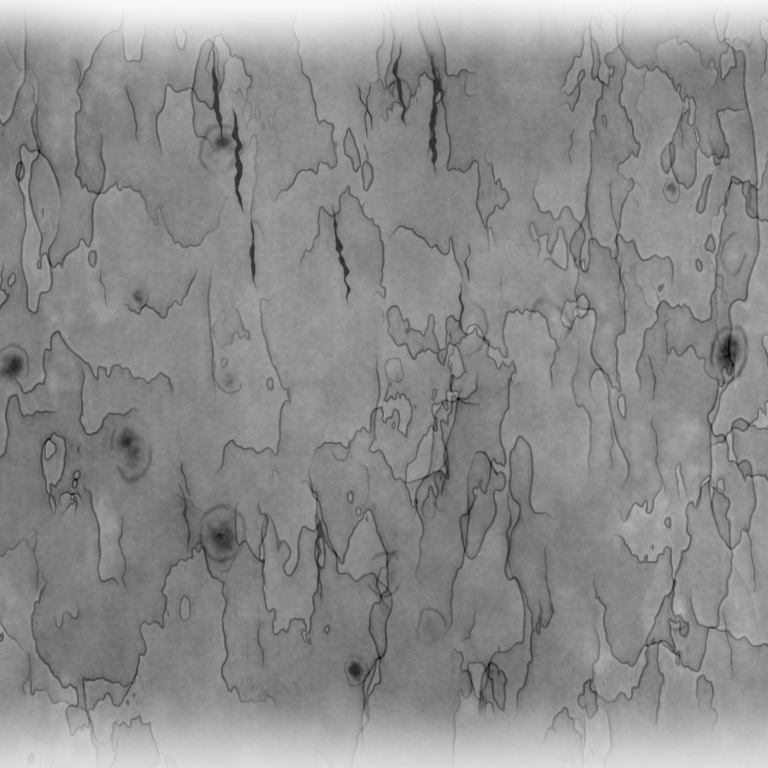
Write a WebGL 2 fragment shader that draws this texture.

```glsl
#version 300 es
precision highp float;

uniform vec2 u_resolution;
out vec4 fragColor;

float hash(vec2 p) {
    return fract(sin(dot(p, vec2(127.1, 311.7))) * 43758.5453);
}

float noise(vec2 p) {
    vec2 cell = floor(p), f = fract(p);
    f = f * f * (3.0 - 2.0 * f);
    return mix(mix(hash(cell), hash(cell + vec2(1, 0)), f.x),
               mix(hash(cell + vec2(0, 1)), hash(cell + vec2(1, 1)), f.x), f.y);
}

float fbm(vec2 p) {
    float sum = 0.0, amp = 0.5;
    for (int i = 0; i < 5; i++) {
        sum += amp * noise(p);
        p = mat2(1.9, 0.5, -0.5, 1.9) * p + 17.3;
        amp *= 0.5;
    }
    return sum / 0.97;
}

// Approximate signed distance to the outline of a bark flake
float flakeDistance(vec2 p, vec2 scale, float seed) {
    const float e = 0.0012;
    vec2 shift = vec2(seed * 13.7, seed * 5.9);
    float h = fbm(p * scale + shift);
    vec2 slope = vec2(fbm((p + vec2(e, 0)) * scale + shift) - h,
                      fbm((p + vec2(0, e)) * scale + shift) - h) / e;
    return (h - 0.5) / max(length(slope), 0.6);
}

// Jagged upright split: x is the opening, y the shaded rim
vec2 deepCrack(vec2 p, float seed, float soft) {
    vec2 center = vec2(fract(seed * 0.618 + 0.07 * hash(vec2(seed, 1.0))),
                       mix(0.1, 0.93, hash(vec2(seed, 2.0))));
    float central = 1.0 - smoothstep(0.12, 0.3, abs(center.x - 0.43));
    central *= smoothstep(0.2, 0.4, center.y);
    float size = hash(vec2(seed, 3.0));
    float halfLength = mix(0.025, 0.085, size) * mix(0.75, 1.15, central);
    float along = (p.y - center.y) / halfLength;
    float bend = (noise(vec2(p.y * 20.0, seed * 7.0)) - 0.5) * 0.017
               + (noise(vec2(p.y * 85.0, seed * 9.0)) - 0.5) * 0.006
               - (p.y - center.y) * 0.08;
    float across = abs(p.x - center.x - bend);
    float taper = 1.0 - smoothstep(0.7, 1.0, abs(along));
    float width = mix(0.0008, 0.0046, size * central) * (1.0 - along * along)
                * (0.35 + 1.2 * noise(vec2(p.y * 130.0, seed * 3.0)));
    float opening = 1.0 - smoothstep(width - soft, width + soft, across);
    return taper * vec2(opening * mix(0.6, 1.0, central), exp(-across * across / 5e-5));
}

void main() {
    vec2 p = gl_FragCoord.xy / u_resolution;
    float soft = max(0.0014, 0.7 / u_resolution.y);

    // Broad tone and mottling
    float tone = 0.525 + 0.035 * p.x + 0.17 * (fbm(p * vec2(5.0, 3.5)) - 0.5);
    tone += 0.10 * (fbm(p * vec2(34.0, 24.0) + 40.0) - 0.5);
    float rough = smoothstep(0.1, 0.42, abs(p.x - 0.5) + 0.5 * (fbm(p * 4.0 + 9.0) - 0.5));
    tone -= 0.04 * (1.0 - rough) * (1.0 - smoothstep(0.3, 0.48, p.y));

    // Overlapping flakes with hairline edges
    for (int i = 0; i < 4; i++) {
        float k = float(i);
        float d = flakeDistance(p, vec2(6.0 + 2.5 * k, 2.6 + 1.3 * k), k + 1.0);
        float present = smoothstep(0.42, 0.62, noise(p * vec2(9.0, 7.0) + k * 21.0) + 0.18 * rough);
        float line = 1.0 - smoothstep(0.0004, 0.0007 + 1.3 * soft, abs(d));
        tone += 0.026 * (smoothstep(-soft, soft, d) - 0.5) * present;
        tone -= (0.11 + 0.09 * noise(p * 30.0 + k)) * line * present;
        tone += 0.035 * present * rough * exp(-pow((d - 0.004) / 0.0025, 2.0));
        tone -= 0.03 * present * exp(-pow((d + 0.004) / 0.004, 2.0));
    }

    // Pale scuffs on the rough sides
    float scuff = smoothstep(0.57, 0.7, fbm(p * vec2(15.0, 10.0) + 71.0));
    tone += 0.09 * scuff * (0.3 + 0.7 * rough) * noise(p * 70.0);

    // Knots and scars
    for (int i = 0; i < 22; i++) {
        float k = float(i) + 50.0;
        vec2 center = vec2(hash(vec2(k, 4.0)), mix(0.08, 0.92, hash(vec2(k, 5.0))));
        float radius = mix(0.012, 0.03, hash(vec2(k, 6.0)));
        vec2 q = (p - center) * vec2(1.15, 0.8);
        q += 0.022 * (vec2(fbm(p * 24.0 + k), fbm(p * 24.0 + k + 33.0)) - 0.5);
        float d = length(q) / radius;
        float stain = (1.0 - smoothstep(0.25, 1.0, d)) * smoothstep(0.25, 0.7, fbm(p * 38.0 + k));
        float ring = exp(-pow((d - 1.05) / 0.1, 2.0)) * smoothstep(0.3, 0.6, noise(p * 35.0 + k));
        float dark = hash(vec2(k, 7.0));
        tone -= stain * mix(-0.07, 0.34, smoothstep(0.15, 0.8, dark)) + 0.11 * ring;
    }

    // Deep vertical splits
    float opening = 0.0, rim = 0.0;
    for (int i = 0; i < 34; i++) {
        vec2 crack = deepCrack(p, float(i) + 1.0, soft);
        opening = max(opening, crack.x);
        rim = max(rim, crack.y);
    }
    tone = mix(tone - 0.045 * rim, 0.17, 0.88 * opening);

    // Fine grain
    tone += 0.035 * (noise(p * 190.0) - 0.5) + 0.03 * (noise(p * 370.0) - 0.5);

    // Pale haze at the upper and lower borders
    float edge = p.y + 0.025 * (noise(vec2(p.x * 5.0, 3.0)) - 0.5);
    tone = mix(tone, 0.97, smoothstep(0.9, 1.005, edge));
    tone = mix(tone, 0.93, 0.88 * (1.0 - smoothstep(-0.02, 0.115, p.y)));

    fragColor = vec4(vec3(clamp(tone, 0.0, 1.0)), 1.0);
}
```
